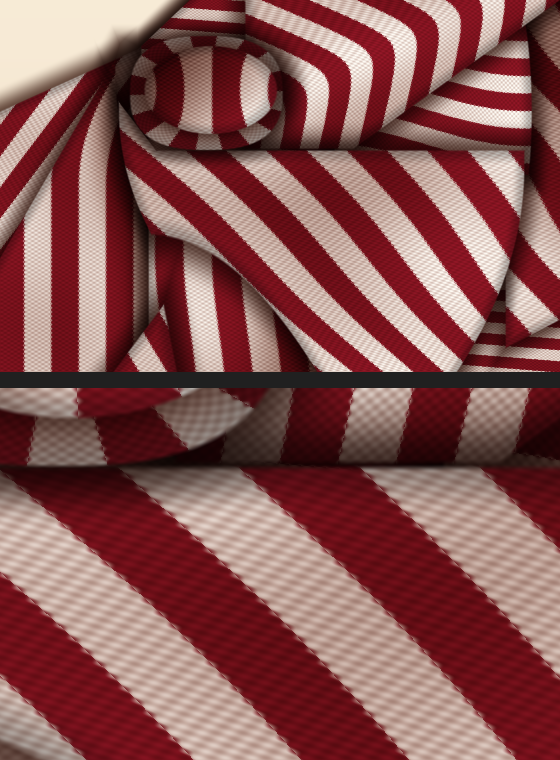
Top: the whole. Bottom: its middle third, enlarged.
Reproduce this texture procedurally as a WebGL 1 fragment shader.

```glsl
precision highp float;
// Crumpled knit cloth with crimson and cream stripes, a rolled end on top.
// Each fold is a layer: a bounded region, a bent stripe coordinate and a light
// level; layers are painted back to front and cast soft shadows.
uniform vec2 u_resolution;

float hash(float n) { return fract(sin(n * 12.99) * 4375.5); }

// k counts stripes (whole numbers are red centres), v runs along the stripe
vec3 knit(float k, float v, float light) {
  float row = k * 16.0;
  float stitch = sin(v * 560.0 + 3.14159 * floor(row));
  float loops = stitch * sin(fract(row) * 3.14159);
  float edge = abs(fract(k + 0.5 + 0.012 * stitch) - 0.5);
  float cream = smoothstep(0.225, 0.275, edge);
  vec3 yarn = mix(vec3(0.62, 0.10, 0.17), vec3(0.95, 0.91, 0.88), cream);
  float wear = 0.06 * (hash(floor(k * 2.0 + 0.5)) - 0.5);
  float l = light + wear + 0.09 * loops - 0.12 * (1.0 - cream);
  return yarn * pow(vec3(clamp(l, 0.08, 1.05)), vec3(1.0, 1.5, 1.65));
}

// Paints a layer where d < 0, with a shadow outside and a rounded rim inside
void lay(inout vec3 col, vec3 cloth, float d) {
  col *= mix(vec3(0.38, 0.28, 0.25), vec3(1.0), smoothstep(-0.01, 0.07, d));
  cloth *= mix(0.72, 1.0, smoothstep(0.0, 0.035, -d));
  col = mix(cloth, col, smoothstep(-0.003, 0.003, d));
}

void main() {
  // Height is one unit, y runs downward
  vec2 p = gl_FragCoord.xy / u_resolution.y;
  p.x *= 1.506 * u_resolution.y / u_resolution.x;
  float x = p.x, y = 1.0 - p.y;
  float ripple = 0.05 * sin(x * 9.0 + 4.0 * y) + 0.04 * sin(y * 13.0 - x * 6.0);

  // Table top
  vec3 col = mix(vec3(0.97, 0.92, 0.84), vec3(0.87, 0.75, 0.60), y * y);
  float tableEdge = y - 0.99 + 0.52 * (x - 1.255);

  // Far cloth on the left and its flat part at the top
  float outline = 0.30 - 0.45 * x - 0.5 * max(0.0, x - 0.37) - y;
  float k = (x + 0.75 * y - 0.41) / 0.126;
  lay(col, knit(k, y, 0.85 + ripple), max(outline, tableEdge));
  k = (y - 0.07 - 0.08 * (x - 0.55)) / 0.06;
  lay(col, knit(k, x, 0.88), max(outline, 0.38 - x));

  // Cloth at the right border
  k = (x - 0.75 * y - 0.896 + 0.02 * sin(y * 12.0)) / 0.215;
  float light = mix(0.55, 0.92, smoothstep(0.2, 0.75, y)) + ripple;
  lay(col, knit(k, y, light), max(1.36 - x, tableEdge));

  // Fold with level stripes at the upper right
  k = (y - 0.225 - 0.05 * sin((x - 1.15) * 6.0)) / 0.094;
  float d = max(x - 1.43 + 0.3 * (y - 0.3) * (y - 0.3), max(y - 0.47, 0.9 - x));
  lay(col, knit(k, x, 0.92 + ripple), d);

  // Long upper fold, its stripes bending over a ridge
  float v = y - 0.25 + 0.5 * (x - 0.8);
  float bend = 0.4 * v - 0.7 * sqrt(v * v + 0.003);
  k = (x - 0.946 - bend) / 0.118;
  light = 0.82 + 0.16 * exp(-v * v * 90.0) + 0.5 * ripple;
  d = max(0.66 - x, y - 0.40 + 0.72 * max(0.0, x - 0.95));
  lay(col, knit(k, y, light), d * 0.85);

  // Hanging fold on the left
  float lean = max(0.0, 0.5 - y);
  k = (x - 0.175 - 1.1 * lean * lean) / 0.147;
  float side = x - 0.31 - 0.11 * smoothstep(0.2, 0.8, y);
  light = 0.9 - 0.35 * smoothstep(-0.14, 0.0, side) + 0.7 * ripple;
  d = max(max(side, 0.13 - y), 0.31 - 0.58 * (y - 0.16) - x);
  lay(col, knit(k, y, light), d);

  // Cloth under the front fold, with a small corner beside it
  k = (x - 0.475 - 0.02 * sin(y * 7.0)) / 0.153;
  d = max(max(0.40 - x, 0.60 - y), x - 0.9);
  lay(col, knit(k, y, 0.86 - 0.3 * smoothstep(0.6, 0.85, x) + ripple), d);
  k = (x - 0.6 * y + 0.113) / 0.15;
  d = max(0.32 + 0.75 * (0.98 - y) - x, x - 0.44 - 0.2 * (y - 0.82));
  lay(col, knit(k, y, 0.88), d * 0.8);

  // Broad front fold, its diagonal stripes converging downward
  float t = y - 0.41;
  k = (x - 0.56 - t - 0.012 * sin(t * 11.0)) / (0.216 - 0.09 * t);
  float top = 0.405 - 1.3 * max(0.0, 0.42 - x) - y;
  float right = x - 1.41 + 0.6 * pow(max(0.0, y - 0.45), 2.0);
  float left = 0.32 + 0.8 * pow(max(0.0, y - 0.3), 2.0) - x;
  float bottom = y - 0.63 - 1.8 * (x - 0.4) * (x - 0.4);
  float hollow = exp(-8.0 * pow(x - 0.8, 2.0) - 40.0 * pow(y - 0.52, 2.0));
  light = 0.93 - 0.2 * hollow + 0.8 * ripple;
  d = max(max(top * 0.8, right), max(left, bottom * 0.6));
  lay(col, knit(k, y, light), d);

  // Rolled end: a striped rim around an opening with upright stripes
  vec2 c = vec2(x - 0.555, y - 0.25);
  vec2 e = c / vec2(0.205, 0.153);
  float r = length(vec2(pow(abs(e.x), 1.3), pow(abs(e.y), 1.3)));
  float turn = atan(e.y, e.x) / 6.28318;
  lay(col, knit(turn * 9.0 + 0.3, r * 0.15, 0.86 + 0.1 * e.x), (r - 1.0) * 0.13);
  vec2 h = (c - vec2(0.012, -0.008)) / vec2(0.178, 0.118);
  float hole = (length(h) - 1.0) * 0.13;
  k = (x - 0.608 - 0.05 * h.y * h.y * h.x) / 0.15;
  light = 0.72 + 0.22 * h.x + 0.12 * h.y + ripple;
  lay(col, knit(k, y, light), hole);

  gl_FragColor = vec4(col, 1.0);
}
```
